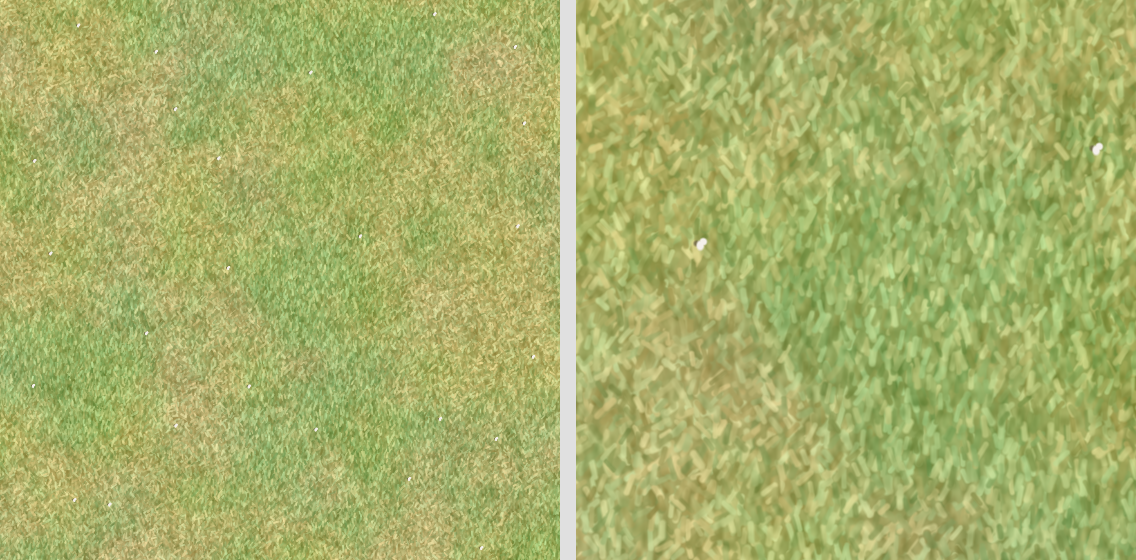
Left: the whole. Right: its middle third, enlarged.
This texture is drawn by a three.js fragment shader. Its source:

```glsl
varying vec2 vUv;

float hash(vec2 p) {
  vec3 q = fract(vec3(p.xyx) * 0.1031);
  q += dot(q, q.yzx + 33.33);
  return fract((q.x + q.y) * q.z);
}

vec2 hash2(vec2 p) {
  return vec2(hash(p), hash(p + 57.3));
}

float noise(vec2 p) {
  vec2 i = floor(p), f = fract(p);
  f = f * f * (3.0 - 2.0 * f);
  return mix(mix(hash(i), hash(i + vec2(1.0, 0.0)), f.x),
             mix(hash(i + vec2(0.0, 1.0)), hash(i + 1.0), f.x), f.y);
}

float fbm(vec2 p) {
  float sum = 0.0, amp = 0.5;
  for (int i = 0; i < 4; i++) {
    sum += amp * noise(p);
    p = p * 2.1 + 17.7;
    amp *= 0.5;
  }
  return sum / 0.9375;
}

// One layer of short leaning blades, painted over the ground colour
vec3 paintBlades(vec3 color, vec3 turf, vec2 uv, float dryness, float layer) {
  vec2 p = uv * 118.0 + layer * 31.37;
  vec2 cell = floor(p);
  for (int y = -1; y <= 1; y++) {
    for (int x = -1; x <= 1; x++) {
      vec2 id = cell + vec2(float(x), float(y));
      vec2 seed = id + layer * 211.0;
      vec2 d = p - id - hash2(seed);
      float lean = (hash(seed + 13.1) - 0.42) * mix(1.1, 2.6, dryness);
      vec2 dir = vec2(sin(lean), cos(lean));
      float along = dot(d, dir);
      float halfLength = mix(0.3, 0.62, hash(seed + 71.9));
      float dist = length(d - dir * clamp(along, -halfLength, halfLength));
      float width = mix(0.16, 0.29, hash(seed + 39.7));
      float mask = 1.0 - smoothstep(width * 0.4, width + 0.1, dist);

      float tone = hash(seed + 91.3) - 0.5;
      float warmth = hash(seed + 127.7) - 0.5;
      vec3 blade = turf + tone * vec3(0.27, 0.26, 0.27)
                 + warmth * vec3(0.09, -0.02, -0.03);
      color = mix(color, blade, mask * 0.85);
    }
  }
  return color;
}

// Sparse white flecks, each with a small dark shadow beside it
vec3 paintFlecks(vec3 color, vec2 uv) {
  vec2 p = uv * 6.0;
  vec2 id = floor(p);
  vec2 d = (fract(p) - 0.1 - 0.8 * hash2(id + 5.3)) / 6.0;
  float present = step(hash(id + 83.1), 0.6);
  float shadow = 1.0 - smoothstep(0.0008, 0.0026, length(d - vec2(-0.0022, 0.0012)));
  float body = length(d * vec2(1.0, 0.75));
  float lobe = length(d - vec2(0.0018, 0.0022));
  float fleck = 1.0 - smoothstep(0.0014, 0.003, min(body, lobe));
  color = mix(color, vec3(0.42, 0.38, 0.27), shadow * present * 0.8);
  return mix(color, vec3(0.96, 0.94, 0.92), fleck * present);
}

void main() {
  // Broad lush and dry patches
  float patches = fbm(vUv * 5.5 + 3.1) * 0.65 + fbm(vUv * 17.0 + 41.0) * 0.35;
  float dryness = smoothstep(0.33, 0.69, patches);
  vec3 turf = mix(vec3(0.605, 0.705, 0.405), vec3(0.73, 0.71, 0.445), dryness);

  // Uneven light and yellow-green tufts
  turf += (fbm(vUv * 26.0 + 9.0) - 0.5) * vec3(0.11, 0.1, 0.1);
  turf += (noise(vUv * 9.0 + 77.0) - 0.5) * vec3(0.0, 0.01, -0.06);

  // Soil between blades, then overlapping grass
  vec3 color = turf - vec3(0.06, 0.07, 0.07);
  for (int i = 0; i < 3; i++) {
    color = paintBlades(color, turf, vUv, dryness, float(i));
  }

  // Fine upright grain
  color += (noise(vUv * vec2(310.0, 190.0)) - 0.5) * vec3(0.14, 0.13, 0.13);
  color += (noise(vUv * vec2(150.0, 75.0) + 19.0) - 0.5) * 0.07;

  gl_FragColor = vec4(paintFlecks(color, vUv), 1.0);
}
```
